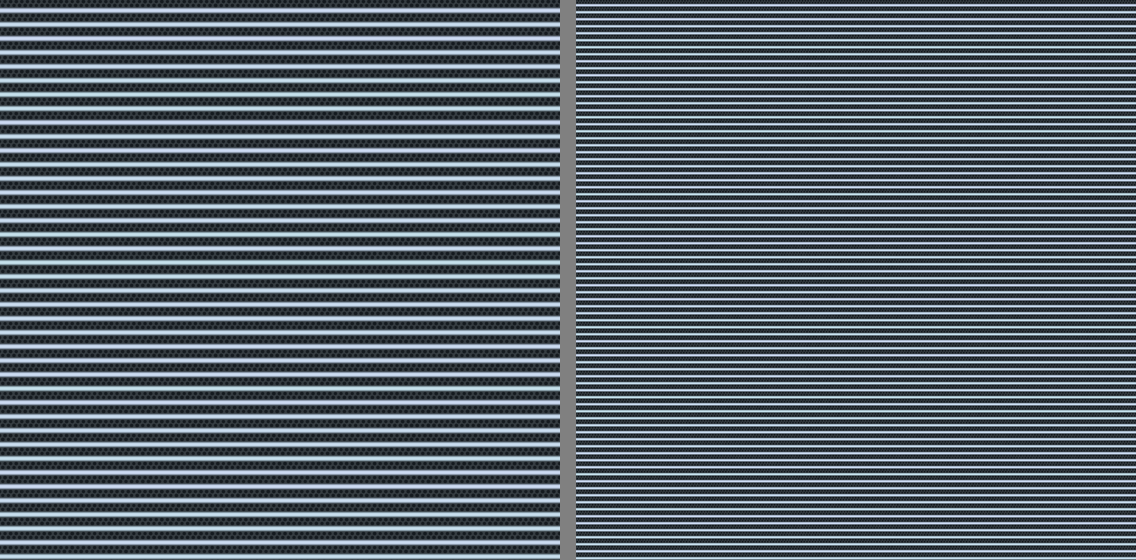
Left: one tile. Right: repeated 2 by 2.
Reproduce this texture procedurally as a Shadertoy shader.

```glsl
// Horizontal polished bars over dark perforated mesh, two slanted rows of holes per gap.

const float BARS = 40.0;    // repeats down
const float HOLES = 100.0;  // repeats across
const float BAR_PHASE = 0.25;

const vec3 HOLE_COLOR = vec3(0.08, 0.10, 0.12);
const vec3 MESH_COLOR = vec3(0.21, 0.24, 0.26);
const vec3 EDGE_COLOR = vec3(0.33, 0.38, 0.42);
const vec3 SIDE_COLOR = vec3(0.57, 0.64, 0.70);
const vec3 SHINE_COLOR = vec3(0.79, 0.87, 0.94);

// Sine-free hash of a cell index, 0 to 1
float hash21(vec2 cell) {
    vec3 p = fract(cell.xyx * vec3(0.1031, 0.1030, 0.0973));
    p += dot(p, p.yzx + 33.33);
    return fract((p.x + p.y) * p.z);
}

// Coverage of one row of round holes; x in hole pitches, y in the same length unit
float holeRow(vec2 p, float row, float radius, float blur) {
    float column = mod(floor(p.x), HOLES);
    float size = radius * mix(0.92, 1.08, hash21(vec2(column, row)));
    float d = length(vec2(fract(p.x) - 0.5, p.y)) - size;
    return 1.0 - smoothstep(-blur, blur, d);
}

// Bar profile: shade and coverage from the distance to its centre, in bar pitches
vec4 bar(float d, float blur) {
    vec3 shade = mix(SHINE_COLOR, SIDE_COLOR, smoothstep(0.055, 0.125, d));
    shade = mix(shade, EDGE_COLOR, smoothstep(0.125, 0.20, d));
    return vec4(shade, 1.0 - smoothstep(0.21 - blur, 0.21 + blur, d));
}

void mainImage(out vec4 fragColor, in vec2 fragCoord) {
    vec2 uv = fragCoord / iResolution.xy;
    float pixel = 1.0 / iResolution.y;

    // Position within a repeat, measured upward from the bar centre
    float v = uv.y * BARS - BAR_PHASE;
    float t = fract(v);
    float row = mod(floor(v), BARS);
    float nearestBar = mod(floor(v + 0.5), BARS);

    // Mesh with two offset rows of holes
    vec3 color = MESH_COLOR;
    float pitchRatio = HOLES / BARS;
    for (int i = 0; i < 2; i++) {
        float k = float(i);
        vec2 p = vec2(uv.x * HOLES - 0.4 * k, (t - mix(0.36, 0.64, k)) * pitchRatio);
        float hole = holeRow(p, row * 2.0 + k, 0.31, 0.8 * pixel * HOLES);
        color = mix(color, HOLE_COLOR, hole);
    }

    // Bar with a faint cool tint that differs from row to row
    vec4 metal = bar(min(t, 1.0 - t), 0.6 * pixel * BARS);
    float tint = hash21(vec2(nearestBar, 7.0)) - 0.5;
    metal.rgb *= 1.0 + tint * vec3(0.04, -0.03, 0.03);
    color = mix(color, metal.rgb, metal.a);

    fragColor = vec4(color, 1.0);
}
```
